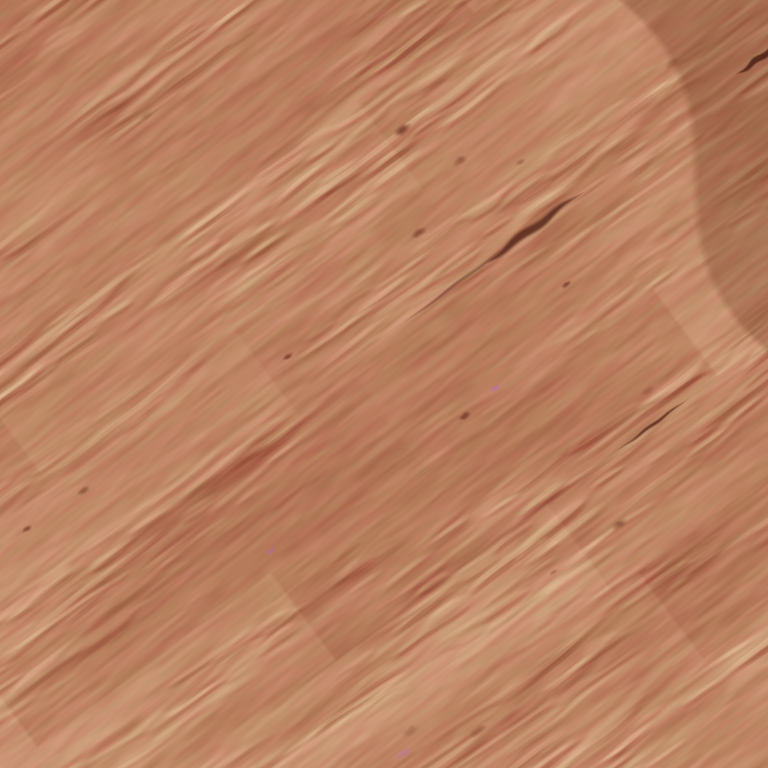
A three.js fragment shader for this texture:

```glsl
varying vec2 vUv;

const float GRAIN_ANGLE = 0.64;
const vec3 DEEP_WOOD = vec3(0.63, 0.365, 0.265);
const vec3 MID_WOOD = vec3(0.73, 0.50, 0.37);
const vec3 PALE_WOOD = vec3(0.86, 0.69, 0.55);
const vec3 CRACK = vec3(0.34, 0.15, 0.10);
const vec3 KNOT = vec3(0.47, 0.23, 0.16);
const vec3 VIOLET = vec3(0.70, 0.38, 0.78);
const vec3 SHADE = vec3(0.865, 0.81, 0.78);

float hash(vec2 p) {
  vec3 q = fract(vec3(p.xyx) * 0.1031);
  q += dot(q, q.yzx + 33.33);
  return fract((q.x + q.y) * q.z);
}

float noise(vec2 p) {
  vec2 i = floor(p), f = fract(p);
  f = f * f * (3.0 - 2.0 * f);
  return mix(mix(hash(i), hash(i + vec2(1.0, 0.0)), f.x),
             mix(hash(i + vec2(0.0, 1.0)), hash(i + 1.0), f.x), f.y);
}

vec2 rotate(vec2 p, float angle) {
  float c = cos(angle), s = sin(angle);
  return vec2(c * p.x + s * p.y, c * p.y - s * p.x);
}

// Signed streak noise, stretched along x and tilted a little
float streaks(vec2 p, vec2 scale, float tilt, float seed) {
  return noise(rotate(p, tilt) * scale + seed) - 0.5;
}

// Thin raised fibre: a bright crest with a dark side beneath it
float fibres(vec2 p, vec2 scale, float tilt, float seed) {
  float crest = streaks(p, scale, tilt, seed);
  float under = streaks(p + vec2(0.0, 0.8 / scale.y), scale, tilt, seed);
  return smoothstep(0.1, 0.4, crest) - 0.8 * smoothstep(0.1, 0.4, under);
}

// Tone of the board segment in a row, with soft butt joints
float boardTone(float row, float along) {
  float x = along / 0.62 + hash(vec2(row, 7.0));
  float seg = floor(x);
  float joint = smoothstep(0.99, 1.0, fract(x));
  return mix(hash(vec2(row, seg + 40.0)), hash(vec2(row, seg + 41.0)), joint) - 0.5;
}

float boards(vec2 p, float width) {
  float y = (p.y + 0.147) / width;
  float row = floor(y) + 20.0;
  return mix(boardTone(row, p.x), boardTone(row + 1.0, p.x),
             smoothstep(0.97, 1.0, fract(y)));
}

// Pointed sliver lying along the grain
float sliver(vec2 uv, vec2 center, float halfLength, float halfWidth, float soft) {
  vec2 d = rotate(uv - center, GRAIN_ANGLE);
  float x = d.x / halfLength;
  d.y += 0.3 * halfWidth * sin(x * 7.0);
  float edge = abs(d.y) - halfWidth * (1.0 - x * x);
  return 1.0 - smoothstep(-soft, soft, edge);
}

// Scattered small spots, elongated with the grain
float spots(vec2 uv, float count, float size, float seed) {
  float cover = 0.0;
  for (float i = 0.0; i < 24.0; i++) {
    if (i >= count) break;
    vec2 center = vec2(hash(vec2(i, seed)), hash(vec2(i + 31.0, seed)));
    float radius = size * mix(0.55, 1.2, hash(vec2(i + 67.0, seed)));
    vec2 d = rotate(uv - center, GRAIN_ANGLE - 0.05) / vec2(2.0, 1.0);
    d += 0.35 * radius * (noise(uv * 170.0) - 0.5);
    float strength = mix(0.3, 1.0, hash(vec2(i + 93.0, seed)));
    cover = max(cover, strength * (1.0 - smoothstep(0.2, 1.4, length(d) / radius)));
  }
  return cover;
}

void main() {
  vec2 grain = rotate(vUv, GRAIN_ANGLE);
  vec2 warped = grain;
  warped.y += 0.005 * (noise(grain * vec2(5.0, 9.0) + 3.0) - 0.5);
  warped.y += 0.003 * (noise(grain * vec2(18.0, 34.0) + 11.0) - 0.5);

  // Board tone, broad clouds and layered grain
  float rough = smoothstep(0.4, 0.75, noise(grain * vec2(2.8, 15.0) + 17.0));
  float tone = 0.04 + 0.31 * boards(grain, 0.142);
  tone += 0.30 * streaks(warped, vec2(2.5, 9.0), 0.0, 5.0);
  tone += 0.20 * streaks(warped, vec2(3.5, 42.0), 0.01, 23.0);
  float fine = streaks(warped, vec2(8.0, 115.0), -0.02, 41.0)
             + streaks(warped, vec2(14.0, 175.0), 0.03, 59.0);
  tone += fine * mix(0.20, 0.40, rough);
  tone += 0.18 * streaks(grain, vec2(36.0, 220.0), 0.05, 71.0);

  // Crisp raised fibres, strongest in the rough bands
  float raised = fibres(warped, vec2(9.0, 110.0), 0.02, 97.0)
               + 0.8 * fibres(warped, vec2(15.0, 150.0), -0.04, 131.0);
  tone += raised * mix(0.05, 0.40, rough);
  vec3 color = mix(MID_WOOD, DEEP_WOOD, clamp(-tone / 0.5, 0.0, 1.3));
  color = mix(color, PALE_WOOD, clamp(tone / 0.75, 0.0, 1.1));

  // Faint pink and green drift between fibres
  float tint = streaks(grain, vec2(24.0, 130.0), -0.05, 83.0);
  color += tint * vec3(0.03, -0.025, 0.015);

  // Knots, violet flecks, splits and the open seam
  color = mix(color, KNOT, 0.85 * spots(vUv, 16.0, 0.0048, 4.0));
  color = mix(color, VIOLET, 0.9 * spots(vUv, 3.0, 0.006, 9.0));
  float split = sliver(vUv, vec2(0.69, 0.70), 0.075, 0.0052, 0.0032);
  split = max(split, 0.6 * sliver(vUv, vec2(0.61, 0.642), 0.09, 0.002, 0.0022));
  split = max(split, sliver(vUv, vec2(0.85, 0.447), 0.045, 0.002, 0.002));
  split = max(split, sliver(vUv, vec2(0.99, 0.925), 0.035, 0.004, 0.002));
  color = mix(color, CRACK, 0.85 * split);
  color = mix(color, KNOT, 0.25 * sliver(vUv, vec2(0.67, 0.313), 0.28, 0.002, 0.003));

  // Curved shadow over the upper right corner
  float t = vUv.y - 0.77;
  float shadowEdge = 0.905 - 7.5 * t * t * t - 0.03 * t;
  float shadow = smoothstep(-0.008, 0.008, vUv.x - shadowEdge);
  gl_FragColor = vec4(color * mix(vec3(1.0), SHADE, shadow), 1.0);
}
```
